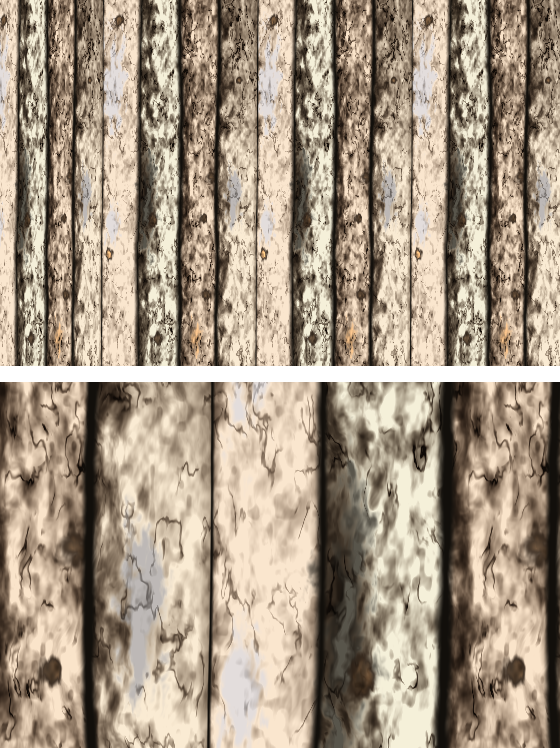
Top, the full canvas; bottom, a detail of the centre.
Give the GLSL for this texture, as a Shadertoy shader.

```glsl
#define FIRST_END 0.185
#define FIRST_PERIOD 0.198
#define PERIOD 0.276
#define PERIOD_HEIGHT 0.422
#define LEAN 0.005
#define WOBBLE 0.022
#define CREAM vec3(1.0, 0.96, 0.89)
#define SOOT vec3(0.07, 0.06, 0.045)
#define KNOT_RIM vec3(0.18, 0.13, 0.09)
#define AMBER vec3(0.85, 0.63, 0.40)
#define SLATE vec3(0.72, 0.72, 0.75)

// Four logs per group: boundaries and half widths of the dark gaps
const float EDGE[5] = float[](0.0, 0.238, 0.5, 0.746, 1.0);
const float GAP[5] = float[](0.003, 0.008, 0.014, 0.012, 0.003);

// Per log: brightness, bark contrast, shadow width, darkening at the top
const vec4 LOG[4] = vec4[](
    vec4(0.97, 0.62, 0.12, 0.05), vec4(0.93, 1.10, 0.62, 0.00),
    vec4(0.79, 0.95, 0.45, 0.08), vec4(0.92, 0.75, 0.46, 0.32));
const vec3 TINT[4] = vec3[](
    vec3(1.0, 0.96, 0.93), vec3(0.98, 1.0, 0.98),
    vec3(1.0, 0.95, 0.91), vec3(1.0, 0.98, 0.95));

// Knots: position in group, height, radius, amber core
const vec4 KNOT[8] = vec4[](
    vec4(0.10, 0.945, 0.014, 0.4), vec4(0.05, 0.303, 0.015, 1.0),
    vec4(0.70, 0.515, 0.015, 0.1), vec4(0.655, 0.403, 0.013, 0.1),
    vec4(0.675, 0.195, 0.013, 0.0), vec4(0.88, 0.78, 0.009, 0.3),
    vec4(0.33, 0.40, 0.017, 0.0), vec4(0.36, 0.075, 0.016, 0.0));

// Stains: centre and radii, with their colours
const vec4 STAIN[5] = vec4[](
    vec4(0.07, 0.77, 0.07, 0.14), vec4(0.61, 0.07, 0.05, 0.05),
    vec4(0.85, 0.46, 0.06, 0.07), vec4(0.29, 0.45, 0.06, 0.13),
    vec4(0.07, 0.385, 0.045, 0.05));
const vec3 STAIN_COLOUR[5] = vec3[](SLATE, AMBER, SLATE * 0.75, SOOT, SLATE);

float hash(vec2 p) {
    return fract(sin(dot(p, vec2(127.1, 311.7))) * 43758.5453);
}

float noise(vec2 p) {
    vec2 i = floor(p), f = fract(p);
    f = f * f * (3.0 - 2.0 * f);
    return mix(mix(hash(i), hash(i + vec2(1, 0)), f.x),
               mix(hash(i + vec2(0, 1)), hash(i + vec2(1, 1)), f.x), f.y);
}

float fbm(vec2 p) {
    float sum = 0.0, amp = 0.53;
    for (int i = 0; i < 4; i++) {
        sum += amp * noise(p);
        p = p * 2.03 + 17.3;
        amp *= 0.5;
    }
    return sum;
}

float boundary(int i, float y) {
    float sway = (i == 0 || i == 4) ? 0.0 : noise(vec2(float(i) * 7.3, y * 7.0)) - 0.5;
    return EDGE[i] + WOBBLE * sway;
}

void mainImage(out vec4 fragColor, in vec2 fragCoord) {
    vec2 uv = fragCoord / iResolution.xy;
    float y = uv.y;

    // Group coordinate; the first group is narrower
    float x = uv.x + LEAN * (1.0 - y) + 0.003 * (noise(vec2(3.1, y * 6.0)) - 0.5) - FIRST_END;
    float period = x < 0.0 ? FIRST_PERIOD : PERIOD;
    float f = fract(x / period);
    float pixel = 1.0 / (period * iResolution.x);

    // Log under this point and the position across it
    int log = 0;
    for (int i = 1; i < 4; i++) if (f > boundary(i, y)) log = i;
    float left = boundary(log, y), right = boundary(log + 1, y);
    float s = (f - left) / (right - left);
    vec4 wood = LOG[log];

    // Bark flakes, fine grain and broken cracks
    vec2 q = vec2(f * PERIOD_HEIGHT, y);
    vec2 seed = vec2(float(log) * 13.7, float(log) * 5.1);
    float bend = fbm(q * vec2(22.0, 12.0) + seed);
    vec2 barkPos = q * vec2(88.0, 32.0) + seed + vec2(2.5, 1.2) * bend;
    float flakes = fbm(barkPos) - 0.5;
    float grain = noise(q * vec2(210.0, 115.0) + seed) - 0.5;
    float ridge = abs(fbm(barkPos * vec2(0.9, 0.8) + 31.0) - 0.5);
    float broken = smoothstep(0.42, 0.6, fbm(q * vec2(45.0, 30.0) + seed + 9.0));
    float crack = (1.0 - smoothstep(0.0, 0.06, ridge)) * broken;
    float fleck = smoothstep(0.62, 0.85, noise(q * vec2(150.0, 75.0) + seed * 1.7));

    // Tone of the round log, shaded towards its left side
    float tone = wood.x + wood.y * (flakes * 1.05 + grain * 0.3 - fleck * 0.22);
    tone += 0.25 * (bend - 0.5) - wood.w * smoothstep(0.45, 1.0, y);
    tone -= crack * (0.2 + 0.3 * wood.y);
    float lit = smoothstep(-0.1, wood.z, s + flakes * wood.z * 1.6);
    tone *= mix(0.28, 1.0, lit) * mix(1.0, 0.65, smoothstep(0.86, 1.0, s));
    tone = clamp(tone, 0.05, 0.98);
    vec3 colour = CREAM * TINT[log] * pow(vec3(tone), vec3(0.94, 1.06, 1.17));

    // Ragged stains that keep the bark texture
    for (int i = 0; i < 5; i++) {
        float d = length((vec2(f, y) - STAIN[i].xy) / STAIN[i].zw);
        float cover = 1.0 - smoothstep(0.3, 1.1, d - flakes * 2.4 - grain * 0.5);
        vec3 stained = STAIN_COLOUR[i] * (0.2 + tone);
        colour = mix(colour, stained, cover * 0.7);
    }

    // Knots with a dark rim and a rough core
    for (int i = 0; i < 8; i++) {
        vec2 away = vec2((f - KNOT[i].x) * PERIOD_HEIGHT, (y - KNOT[i].y) * 0.8);
        float d = length(away) / KNOT[i].z + flakes * 1.3 + grain * 0.3;
        float body = 1.0 - smoothstep(0.6, 1.1, d);
        vec3 core = mix(KNOT_RIM, AMBER, max(KNOT[i].w, 0.2)) * (1.0 + grain);
        colour = mix(colour, mix(core, KNOT_RIM, smoothstep(0.3, 0.7, d)), body * 0.88);
    }

    // Dark gaps between neighbouring logs
    float leftGap = (f - left) / GAP[log], rightGap = (right - f) / GAP[log + 1];
    float soft = 0.5 + pixel / GAP[log];
    float open = smoothstep(1.0 - soft, 1.0 + soft, min(leftGap, rightGap) + flakes * 0.8);
    fragColor = vec4(mix(SOOT, clamp(colour, 0.0, 1.0), open), 1.0);
}
```
